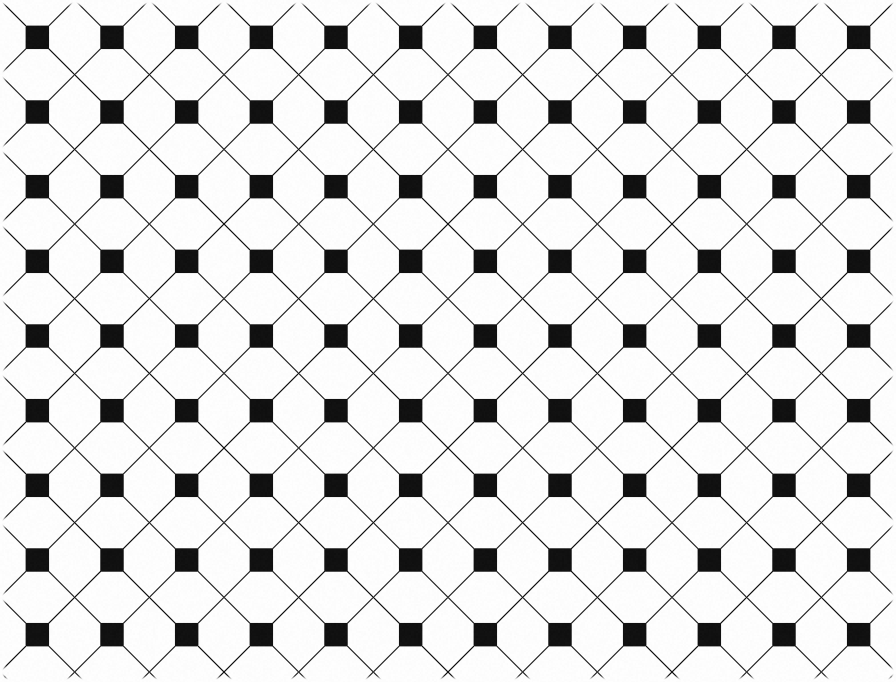
Reproduce this pattern procedurally as a Shadertoy shader.

```glsl
// Octagon-and-dot floor tiling: thin diagonal joints with black squares on white.

const float COLUMNS = 12.0;          // repeats across the canvas
const float SQUARE_HALF = 0.157;     // half side of a square, in cells
const float JOINT_HALF = 0.0075;     // half width of a joint, in cells
const float GRAIN_DENSITY = 42.0;    // grain specks per cell
const vec3 WHITE = vec3(0.992);
const vec3 BLACK = vec3(0.065);

float hash(vec2 p) {
    vec3 q = fract(p.xyx * 0.1031);
    q += dot(q, q.yzx + 33.33);
    return fract((q.x + q.y) * q.z);
}

// Share of a pixel lying inside a shape with signed distance d
float coverage(float d, float pixel) {
    return clamp(0.5 - d / pixel, 0.0, 1.0);
}

// Share of a pixel covered by a stroke, also when thinner than the pixel
float stroke(float d, float halfWidth, float pixel) {
    return coverage(d - halfWidth, pixel) - coverage(d + halfWidth, pixel);
}

float boxDistance(vec2 p, float halfSide) {
    vec2 q = abs(p) - halfSide;
    return max(q.x, q.y);
}

// Distance to the two diagonals of a cell
float diagonalDistance(vec2 p) {
    return abs(abs(p.x) - abs(p.y)) * 0.70711;
}

// Fade to plain white along the canvas border
float borderFade(vec2 p, vec2 size) {
    vec2 inset = min(p, size - p);
    return smoothstep(0.025, 0.10, min(inset.x, inset.y));
}

void mainImage(out vec4 fragColor, in vec2 fragCoord) {
    // Cell units, with rows counted from the top edge
    float pixel = COLUMNS / iResolution.x;
    vec2 size = iResolution.xy * pixel;
    vec2 p = vec2(fragCoord.x, iResolution.y - fragCoord.y) * pixel;
    vec2 cell = fract(p) - 0.5;

    // Joints and squares
    float joint = stroke(diagonalDistance(cell), JOINT_HALF, pixel);
    float square = coverage(boxDistance(cell, SQUARE_HALF), pixel);
    float ink = max(joint, square) * borderFade(p, size);

    // Faint grain in both tones
    float grain = (hash(floor(p * GRAIN_DENSITY)) - 0.5) * 0.012;
    vec3 color = mix(WHITE, BLACK, ink) + grain;

    fragColor = vec4(clamp(color, 0.0, 1.0), 1.0);
}
```
